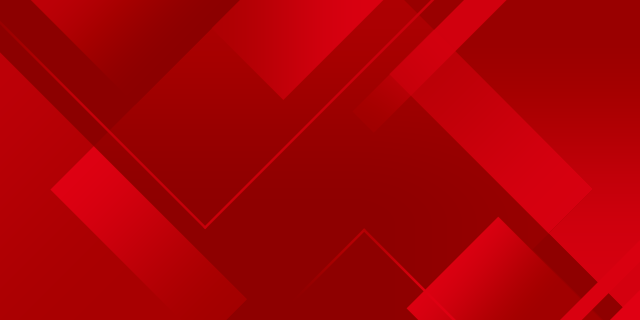
Write a Shadertoy shader that draws this background.

```glsl
// Soft mask that is 1 while lo < x < hi
float band(float x, float lo, float hi) {
    float aa = 1.0 / iResolution.y;
    return smoothstep(lo - aa, lo + aa, x) * (1.0 - smoothstep(hi - aa, hi + aa, x));
}

// Rectangle aligned with the diagonals; u and v ranges are (low, high)
float panel(vec2 d, vec2 u, vec2 v) {
    return band(d.x, u.x, u.y) * band(d.y, v.x, v.y);
}

// Thin stroke centred on a diagonal
float stroke(float x, float center) {
    return band(x, center - 0.0055, center + 0.0055);
}

// Deep red that gains a hint of blue as it brightens
vec3 redTone(float tone) {
    return vec3(tone, 0.0, max(0.0, tone - 0.65) * 0.32);
}

void mainImage(out vec4 fragColor, in vec2 fragCoord) {
    const float FAR = 9.0;
    vec2 p = fragCoord / iResolution.y;
    p.y = 1.0 - p.y;
    vec2 d = vec2(p.x + p.y, p.x - p.y); // diagonal axes

    // Central field, darkest below the middle
    float tone = mix(0.68, 0.555, smoothstep(-0.05, 0.7, p.y));
    tone += 0.04 * smoothstep(1.1, 1.8, p.x) * smoothstep(0.2, 0.7, p.y);

    // Upper left shadow and its fading panel
    tone = mix(tone, 0.55, panel(d, vec2(-FAR, 0.75), vec2(-0.164, FAR)));
    tone = mix(tone, mix(0.74, 0.55, smoothstep(0.1, 0.72, d.x)),
               panel(d, vec2(-FAR, 0.75), vec2(0.096, FAR)));

    // Left field with a bright slab on it
    tone = mix(tone, mix(0.74, 0.66, smoothstep(0.1, 1.3, d.x)),
               panel(d, vec2(-FAR, 1.706), vec2(-FAR, -0.164)));
    tone = mix(tone, mix(0.87, 0.64, smoothstep(0.72, 1.72, d.x)),
               panel(d, vec2(0.75, 1.706), vec2(-0.435, -0.164)));

    // Top panel
    tone = mix(tone, mix(0.68, 0.85, smoothstep(0.65, 1.15, p.x)),
               panel(d, vec2(0.75, 1.198), vec2(0.573, FAR)));

    // Right field, glowing toward the bottom
    float rightField = max(band(d.y, 1.263, FAR), panel(d, vec2(2.444, FAR), vec2(0.985, FAR)));
    tone = mix(tone, mix(0.6, 0.83, smoothstep(0.05, 0.85, p.y)), rightField);

    // Dark notch beside the right field
    tone = mix(tone, 0.56, panel(d, vec2(2.444, FAR), vec2(0.885, 0.985)));

    // Long right slab and the strip crossing its upper end
    tone = mix(tone, mix(0.73, 0.84, smoothstep(1.45, 2.4, d.x)),
               panel(d, vec2(1.448, 2.444), vec2(0.985, 1.263)));
    tone = mix(tone, 0.83, panel(d, vec2(1.45, 1.583), vec2(0.753, FAR))
               * mix(0.12, 0.95, smoothstep(0.75, 1.3, d.y)));

    // Lower right square
    tone = mix(tone, mix(0.86, 0.63, smoothstep(2.25, 2.75, d.x + 0.1 * d.y)),
               panel(d, vec2(2.234, FAR), vec2(0.307, 0.88)));

    // Corner strips
    tone = mix(tone, 0.85, band(d.x, 2.75, 2.818));
    tone = mix(tone, 0.88, band(d.x, 2.906, FAR));

    // Large V outline
    tone = mix(tone, 0.77, stroke(d.y, -0.07) * band(d.x, -FAR, 1.357)
               * smoothstep(-0.2, 0.7, d.x));
    tone = mix(tone, 0.79, stroke(d.x, 1.352) * band(d.y, -0.075, FAR));

    // Small peak outline, fading on its left arm
    tone = mix(tone, 0.72, stroke(d.x, 1.857) * band(d.y, -FAR, 0.424)
               * smoothstep(-0.07, 0.45, d.y));
    tone = mix(tone, mix(0.7, 0.87, smoothstep(1.86, 2.3, d.x)),
               stroke(d.y, 0.419) * band(d.x, 1.852, FAR));

    fragColor = vec4(redTone(tone), 1.0);
}
```
